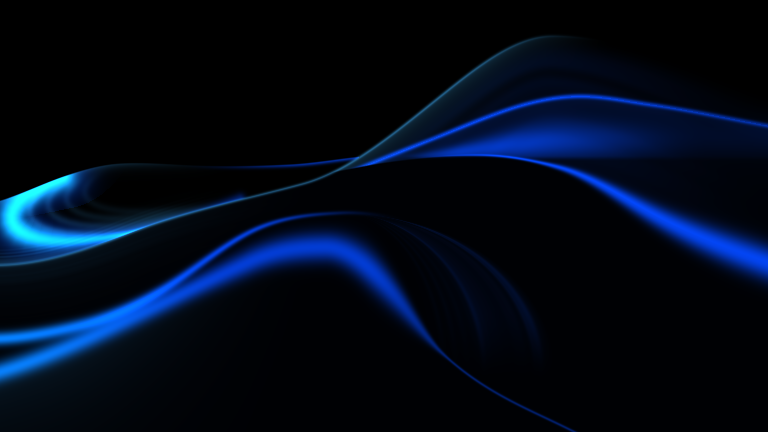
A Shadertoy shader for this background:

```glsl
// Dark silk waves: glowing blue ribbons fold over a black ground.
// Folds are smooth height curves; ribbons and rims fall off with the distance
// to them, and nested Bezier arcs and hashed streaks add the sheen.

// Curve knots: x, height, slope (canvas height = 1)
const vec3 RIDGE[6] = vec3[](vec3(0, .386, .02), vec3(.3, .46, .39), vec3(.7, .574, .27),
  vec3(1.03, .786, .8), vec3(1.28, .917, 0), vec3(1.78, .78, -.35));
const vec3 BACK[6] = vec3[](vec3(0, .535, .3), vec3(.139, .588, .36), vec3(.278, .621, .06),
  vec3(.463, .616, -.03), vec3(.671, .619, .05), vec3(.815, .635, .12));
const vec3 THREAD[6] = vec3[](vec3(.845, .616, .42), vec3(1, .678, .4), vec3(1.157, .74, .36),
  vec3(1.33, .777, .04), vec3(1.505, .758, -.14), vec3(1.778, .709, -.18));
const vec3 CREST[6] = vec3[](vec3(.764, .6, .2), vec3(.926, .628, .12), vec3(1.111, .64, 0),
  vec3(1.296, .612, -.28), vec3(1.505, .507, -.55), vec3(1.778, .391, -.35));
const vec3 UPPER[6] = vec3[](vec3(0, .216, .05), vec3(.185, .247, .26), vec3(.417, .356, .68),
  vec3(.579, .463, .5), vec3(.787, .507, .05), vec3(.995, .474, -.3));
const vec3 LOWER[6] = vec3[](vec3(0, .14, .3), vec3(.579, .395, .45), vec3(.752, .428, 0),
  vec3(.926, .302, -1.25), vec3(1.02, .186, -.95), vec3(1.32, .005, -.5));

const vec3 CYAN = vec3(.1, .88, 1), AZURE = vec3(.02, .5, 1), BLUE = vec3(.01, .25, .88);
const vec3 TEAL = vec3(.09, .25, .36), NAVY = vec3(.005, .04, .13);

float hash(float n) {
  n = fract(n * .1031);
  n *= n + 33.33;
  return fract(n * (n + n));
}

float noise(float x) {
  return mix(hash(floor(x)), hash(floor(x) + 1.), smoothstep(0., 1., fract(x)));
}

float hermite(float x, vec3 a, vec3 b) {
  float w = b.x - a.x, t = clamp((x - a.x) / w, 0., 1.), s = 1. - t;
  return s * s * ((1. + 2. * t) * a.y + t * w * a.z) + t * t * ((3. - 2. * t) * b.y - s * w * b.z);
}

float wave(float x, vec3 k[6]) {
  float y = k[0].y + k[0].z * (x - k[0].x);
  for (int i = 0; i < 5; i++)
    if (x >= k[i].x) y = hermite(x, k[i], k[i + 1]);
  return y + k[5].z * max(x - k[5].x, 0.);
}

// Signed distance to a curve, positive above it
float above(vec2 p, vec3 k[6]) {
  float y = wave(p.x, k), slope = (wave(p.x + .004, k) - y) / .004;
  return (p.y - y) * inversesqrt(1. + slope * slope);
}

float glow(float d, float w) { return exp(-d * d / (w * w)); }

// Distance to a cubic Bezier and the parameter of the nearest point
vec2 bezier(vec2 p, vec2 a, vec2 b, vec2 c, vec2 d) {
  vec2 best = vec2(9, 0), last = a;
  for (int i = 1; i <= 20; i++) {
    float t = float(i) / 20., s = 1. - t;
    vec2 q = s * s * s * a + 3. * s * t * (s * b + t * c) + t * t * t * d, v = q - last;
    float h = clamp(dot(p - last, v) / dot(v, v), 0., 1.), r = length(p - last - v * h);
    if (r < best.x) best = vec2(r, t - (1. - h) / 20.);
    last = q;
  }
  return best;
}

// Left fold: a cyan crescent with fainter arcs nested inside
vec3 leftFold(vec2 p, float ridge, float back) {
  vec3 col = TEAL * .5 * glow(ridge, .03) * smoothstep(.55, .1, p.x) * (.4 + noise(ridge * 260.));
  for (int i = 0; i < 5; i++) {
    float k = float(i) / 4.;
    vec2 arc = bezier(p, mix(vec2(.144, .591), vec2(.26, .614), k), mix(vec2(-.104, .5), vec2(.127, .558), k),
      mix(vec2(.046, .337), vec2(.197, .465), k), mix(vec2(.556, .54), vec2(.52, .535), k));
    float wide = smoothstep(.9, .4, arc.y), tip = smoothstep(1., .8, arc.y);
    if (i == 0) {
      col += mix(AZURE, CYAN, wide) * glow(arc.x, mix(.004, .026, wide)) * tip;
      col += BLUE * .48 * glow(arc.x, mix(.012, .065, wide));
    } else col += TEAL * (.6 - .4 * k) * tip * smoothstep(0., .25, arc.y) * glow(arc.x, .009);
  }
  col += BLUE * .75 * glow(back, .006) * smoothstep(.4, .75, p.x);
  return col + TEAL * .7 * exp(-abs(back) / .009) * smoothstep(.55, .2, p.x);
}

// Right wing: navy sheet, bright thread and a blue pool above the shelf
vec3 rightWing(vec2 p, float ridge, float thread) {
  float fade = smoothstep(1.8, 1.25, p.x), spread = smoothstep(.92, 1.32, p.x);
  vec3 col = NAVY * (.2 + .5 * fade * (.5 + noise(ridge * 45. + p.x * 3.))) * smoothstep(0., -.06, ridge);
  col += TEAL * .7 * exp(ridge / .03) * smoothstep(1.42, 1.1, p.x);
  col += BLUE * mix(.55, .85, fade) * glow(thread, .0055);
  col += NAVY * exp(-abs(thread) / .045) * step(thread, 0.);
  float pool = glow(p.y - mix(.637, .675, spread), mix(.007, .043, spread));
  pool *= smoothstep(.9, 1.08, p.x) * mix(.12, 1., smoothstep(1.65, 1.15, p.x));
  return col + BLUE * .72 * pool * smoothstep(.626, .64, p.y);
}

// Front sheet: two ribbons, teal haze and a fan of elliptical arcs
vec3 frontSheet(vec2 p, float ridge, float upper, float lower) {
  vec3 col = vec3(0, .004, .016);
  float haze = exp(ridge / .045) * (.7 + .5 * noise(ridge * 200.));
  haze += exp(min(lower, 0.) / .13) * smoothstep(.02, -.03, lower);
  col += TEAL * .35 * haze * smoothstep(.75, .1, p.x);
  vec2 q = p - vec2(.787, .14);
  float reach = q.x * inversesqrt(max(1. - q.y * q.y / .135, .002));
  float fan = smoothstep(.2, .34, reach) * smoothstep(.5, .46, reach) * smoothstep(-.02, .15, q.y);
  col += NAVY * fan * (.2 + 1.1 * pow(noise(reach * 75.), 2.)) * smoothstep(.37, .33, q.y);
  vec3 tint = mix(AZURE, BLUE, smoothstep(0., .55, p.x));
  col += tint * glow(upper, mix(.015, .0045, smoothstep(.1, .75, p.x))) * smoothstep(.95, .5, p.x);
  float tail = smoothstep(.84, 1.05, p.x);
  float width = mix(mix(.022, .032, smoothstep(.4, .75, p.x)), .003, tail);
  return col + tint * mix(.92, .45, tail) * glow(lower, width);
}

void mainImage(out vec4 fragColor, in vec2 fragCoord) {
  vec2 p = fragCoord / iResolution.xy * vec2(16. / 9., 1);
  float px = 1. / iResolution.y;
  float ridge = above(p, RIDGE), back = above(p, BACK), crest = above(p, CREST);
  // Layers from back to front
  vec3 col = leftFold(p, ridge, back) * smoothstep(px, -px, back) * step(p.x, .83);
  col = mix(col, rightWing(p, ridge, above(p, THREAD)), smoothstep(px, -px, ridge));
  vec3 front = frontSheet(p, ridge, above(p, UPPER), above(p, LOWER));
  col = mix(col, front, smoothstep(px, -px, max(ridge, crest)));
  // Rim light and the widening ribbon on the crest
  col += TEAL * glow(ridge, .0035) * smoothstep(1.4, 1., p.x);
  float width = mix(.003, .036, smoothstep(1.18, 1.78, p.x));
  col += BLUE * 1.05 * glow(crest, width) * smoothstep(.95, 1.25, p.x);
  fragColor = vec4(clamp(col, 0., 1.), 1);
}
```
